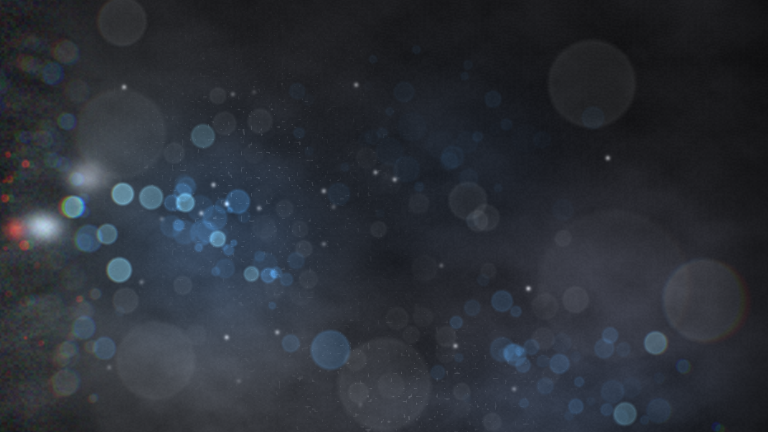
Reproduce this background procedurally as a Shadertoy shader.

```glsl
// Dusty night bokeh: smoky blue haze, translucent lens discs and pale specks.
// Gaussian glows and value noise form the haze; hashed loops scatter the discs.
// Colour channels separate radially towards the left and right borders.

const vec2 MIDDLE = vec2(.89, .5);

float hash(vec2 p) {
    return fract(sin(dot(p, vec2(127.1, 311.7))) * 43758.5453);
}

float noise(vec2 p) {
    vec2 i = floor(p), f = fract(p);
    f = f * f * (3. - 2. * f);
    return mix(mix(hash(i), hash(i + vec2(1, 0)), f.x),
        mix(hash(i + vec2(0, 1)), hash(i + vec2(1, 1)), f.x), f.y);
}

float fbm(vec2 p) {
    float sum = 0., amp = .5;
    for (int i = 0; i < 6; i++) {
        sum += amp * noise(p);
        p = mat2(1.6, 1.2, -1.2, 1.6) * p + 7.3;
        amp *= .5;
    }
    return sum;
}

float glow(vec2 p, vec2 center, vec2 size) {
    vec2 d = (p - center) / size;
    return exp(-dot(d, d));
}

// Flat disc with a slightly brighter rim
float lens(vec2 d, float radius) {
    float soft = .003 + .04 * radius, edge = length(d) - radius;
    float rim = exp(-abs(edge + soft) / (.08 * radius + .001));
    return smoothstep(soft, -soft, edge) * (.85 + .25 * rim);
}

// Disc with red pushed outwards and blue inwards near the side borders
vec3 disc(vec2 p, vec2 center, float radius) {
    vec2 d = p - center;
    vec2 split = (p - MIDDLE) * .014 * smoothstep(.55, .85, abs(p.x - MIDDLE.x));
    return vec3(lens(d - split, radius), lens(d, radius), lens(d + split, radius));
}

// Random discs strewn around the line from a to b
vec3 scatter(vec2 p, int count, float seed, vec2 a, vec2 b, vec2 spread, vec2 radii) {
    vec3 sum = vec3(0);
    for (int i = 0; i < count; i++) {
        vec2 k = vec2(i, seed);
        vec2 offset = vec2(hash(k + .1) + hash(k + .2), hash(k + .3) + hash(k + .4)) - 1.;
        float radius = mix(radii.x, radii.y, pow(hash(k + .5), 1.6));
        sum += disc(p, mix(a, b, hash(k)) + spread * offset, radius) * mix(.2, 1., hash(k + .6));
    }
    return sum;
}

vec3 haze(vec2 p) {
    vec3 col = vec3(.112, .113, .124);
    col += vec3(.04, .095, .16) * glow(p, vec2(.48, .44), vec2(.27, .24));
    col += vec3(.12, .125, .13) * glow(p, vec2(.4, .08), vec2(.5, .28));
    col += vec3(.05, .055, .07) * glow(p, vec2(1, .06), vec2(.4, .22));
    col += vec3(.07, .08, .08) * glow(p, vec2(.2, .62), vec2(.26, .28));
    col += vec3(.04, .055, .05) * glow(p, vec2(.05, .25), vec2(.15, .25));
    col += vec3(.065, .07, .095) * glow(p, vec2(1.42, .28), vec2(.32, .26));
    col += vec3(.015, .035, .06) * glow(p, vec2(1.05, .62), vec2(.22));
    col += vec3(.02, .045, .075) * glow(p, vec2(1.32, .05), vec2(.35, .15));
    col -= .03 * glow(p, vec2(.93, .39), vec2(.12, .08));
    col -= .025 * glow(p, vec2(1.28, .68), vec2(.18, .2));
    float smoke = fbm(p * vec2(3, 4.5)) - .49;
    float wisps = fbm(p * vec2(11, 15) + 4.) - .49;
    return col * (1. + .85 * smoke + .4 * wisps);
}

void mainImage(out vec4 fragColor, in vec2 fragCoord) {
    vec2 p = fragCoord / iResolution.xy * vec2(1.7778, 1);
    vec3 grey = vec3(.065, .067, .066);
    vec3 blue = vec3(.05, .13, .2);
    vec3 cyan = vec3(.17, .29, .32);
    vec3 col = haze(p);

    // Broad, faint discs
    col += grey * .85 * disc(p, vec2(1.37, .806), .102);
    col += grey * .9 * disc(p, vec2(1.63, .305), .096);
    col += grey * .7 * disc(p, vec2(.89, .11), .108);
    col += grey * .35 * disc(p, vec2(1.42, .34), .175);
    col += grey * .5 * disc(p, vec2(.28, .69), .105);
    col += grey * .5 * disc(p, vec2(.36, .165), .092);
    col += grey * .9 * disc(p, vec2(.283, .95), .057);
    col += grey * .8 * disc(p, vec2(1.083, .535), .045);
    col += blue * .8 * disc(p, vec2(.765, .19), .046);

    // Scattered discs: grey veil, blue drift, bright cluster, lower right, left border
    col += grey * .75 * scatter(p, 50, 1., vec2(.45, .5), vec2(1.3, .15), vec2(.35, .4), vec2(.018, .032));
    col += blue * .28 * scatter(p, 36, 2., vec2(.8, .75), vec2(1.2, .6), vec2(.25), vec2(.01, .035));
    col += blue * scatter(p, 34, 3., vec2(.38, .55), vec2(.7, .32), vec2(.11, .15), vec2(.007, .032));
    col += blue * .65 * scatter(p, 38, 4., vec2(1.1, .23), vec2(1.55, .04), vec2(.15), vec2(.01, .03));
    col += grey * 1.2 * scatter(p, 36, 5., vec2(.04, .95), vec2(.2, .1), vec2(.15), vec2(.01, .035));
    col += blue * .8 * scatter(p, 16, 6., vec2(.1, .9), vec2(.22, .2), vec2(.1), vec2(.012, .035));
    col += vec3(.3, .09, .03) * scatter(p, 14, 7., vec2(.02, .9), vec2(.1), vec2(.12), vec2(.004, .012));

    // Brightest lights
    col += cyan * 1.1 * disc(p, vec2(.284, .551), .026);
    col += cyan * .8 * disc(p, vec2(.35, .543), .028);
    col += cyan * disc(p, vec2(.429, .531), .022);
    col += cyan * .9 * disc(p, vec2(.504, .447), .019);
    col += cyan * disc(p, vec2(.276, .375), .029);
    col += cyan * .5 * disc(p, vec2(.47, .685), .028);
    col += cyan * .7 * disc(p, vec2(.248, .458), .024);
    col += cyan * .7 * disc(p, vec2(.582, .366), .018);
    col += cyan * .6 * disc(p, vec2(1.518, .206), .027);
    col += cyan * .6 * disc(p, vec2(1.447, .042), .027);
    col += cyan * 1.2 * disc(p, vec2(.168, .521), .026);
    col += vec3(.34, .35, .37) * glow(p, vec2(.2, .59), vec2(.045, .035));
    col += vec3(.55, .62, .68) * glow(p, vec2(.102, .477), vec2(.042, .03));
    col += vec3(.5, .1, .07) * glow(p, vec2(.035, .468), vec2(.022));

    // Pale specks, dust and fine grain
    for (int i = 0; i < 26; i++) {
        vec2 k = vec2(i, 9);
        vec2 center = vec2(.22 + 1.2 * hash(k), .85 * hash(k + .3));
        col += .55 * hash(k + .6) * glow(p, center, vec2(.0055));
    }
    float dusty = glow(p, vec2(.6), vec2(.28)) + glow(p, vec2(.95, .1), vec2(.3, .15));
    col += .12 * dusty * smoothstep(.82, 1., noise(p * 170.));
    col += .022 * (noise(p * 260.) - .5);

    // Radial streaks and coloured grain along the left border, dim right border
    vec2 ray = p - MIDDLE, grain = p * 150.;
    float border = smoothstep(.3, 0., p.x);
    float streak = noise(vec2(atan(ray.y, -ray.x) * 28., length(ray) * 12.));
    col *= 1. + border * (streak - .5) * .35;
    col += border * .09 * (vec3(noise(grain), noise(grain + 17.), noise(grain + 41.)) - .5);
    col *= 1. - .2 * smoothstep(1.62, 1.78, p.x);
    fragColor = vec4(clamp(col, 0., 1.), 1);
}
```
